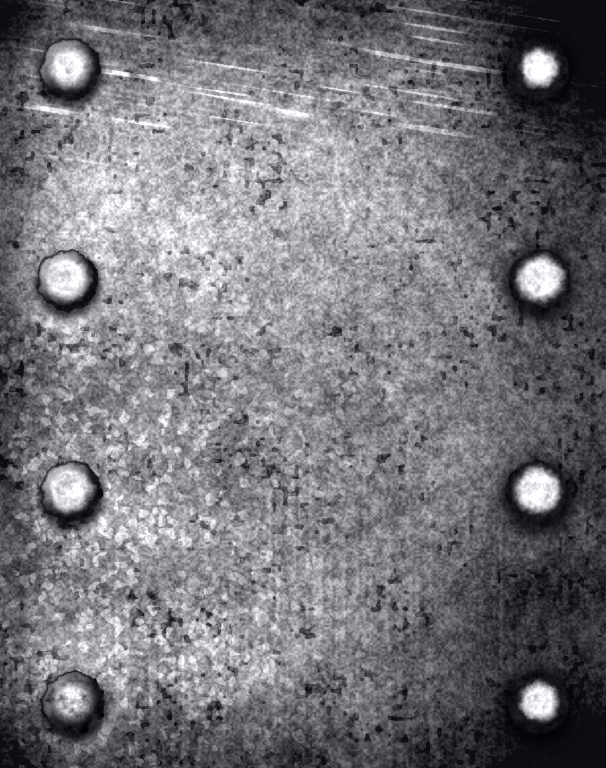
Give the GLSL for this texture, as a WebGL 1 fragment shader.

```glsl
precision highp float;
// A worn steel plate with two columns of four domed rivets. Broad soft glows set the
// light, layered noise adds grain, pits, flakes and brushed scratches, and each rivet
// is a rough dome with a dark rim, found by rounding to the nearest row and side.
uniform vec2 u_resolution;

#define BASE_TONE 0.55
#define GRAIN 0.40
#define MOTTLE 0.34
#define FLAKES 0.22
#define SCRATCHES 0.26
#define RIVET_RADIUS 0.040
#define ROW_TOP 0.910
#define ROW_STEP 0.2750
#define COLUMN_LEFT 0.092
#define COLUMN_RIGHT 0.701
#define COOL_TINT vec3(-0.004, -0.004, 0.018)

float hash(vec2 p) {
  vec3 q = fract(vec3(p.xyx) * 0.1031);
  q += dot(q, q.yzx + 33.33);
  return fract((q.x + q.y) * q.z);
}

float noise(vec2 p) {
  vec2 i = floor(p), f = fract(p);
  f = f * f * (3.0 - 2.0 * f);
  return mix(mix(hash(i), hash(i + vec2(1.0, 0.0)), f.x),
             mix(hash(i + vec2(0.0, 1.0)), hash(i + 1.0), f.x), f.y);
}

float fbm(vec2 p) {
  float sum = 0.0, amp = 0.5;
  for (int i = 0; i < 5; i++) {
    sum += amp * noise(p);
    p = mat2(1.6, 1.2, -1.2, 1.6) * p + 17.3;
    amp *= 0.55;
  }
  return sum / 1.05;
}

float glow(vec2 p, vec2 center, vec2 size) {
  vec2 d = (p - center) / size;
  return exp(-dot(d, d));
}

// Distance to the nearest scattered point, and that point's random value
vec2 cells(vec2 p) {
  vec2 i = floor(p), best = vec2(8.0, 0.0);
  for (int y = -1; y <= 1; y++) {
    for (int x = -1; x <= 1; x++) {
      vec2 c = i + vec2(float(x), float(y));
      vec2 at = c + vec2(hash(c + 3.7), hash(c + 41.2));
      float d = length(p - at);
      if (d < best.x) best = vec2(d, hash(c + 77.1));
    }
  }
  return best;
}

// Broad light and dark regions of the plate
float plateLight(vec2 p, float width) {
  float t = BASE_TONE;
  t += 0.21 * glow(p, vec2(0.30, 0.73), vec2(0.27, 0.14));
  t += 0.08 * glow(p, vec2(0.10, 0.72), vec2(0.10, 0.12));
  t += 0.16 * glow(p, vec2(0.18, 0.37), vec2(0.09, 0.09));
  t += 0.08 * glow(p, vec2(0.27, 0.18), vec2(0.22, 0.10));
  t -= 0.06 * glow(p, vec2(0.10, 0.50), vec2(0.14, 0.06));
  t -= 0.20 * glow(p, vec2(0.64, 0.15), vec2(0.18, 0.14));
  t -= 0.20 * glow(p, vec2(0.77, 0.88), vec2(0.13, 0.12));
  t -= 0.30 * smoothstep(width - 0.27, width, p.x);
  t -= 0.25 * smoothstep(0.09, 0.0, p.x);
  t -= 0.25 * smoothstep(0.85, 1.0, p.y);
  t -= 0.28 * smoothstep(0.14, 0.0, p.y);
  return t;
}

float plateWear(vec2 p, float grain) {
  float wear = MOTTLE * (fbm(p * 13.0) - 0.5) + 0.32 * (fbm(p * 75.0 + 9.0) - 0.5);
  wear += GRAIN * (grain - 0.5);
  // Pale flakes and dark pits, thickest at the lower left
  float lowerLeft = smoothstep(0.75, 0.45, p.y) * smoothstep(0.62, 0.15, p.x);
  vec2 warp = vec2(noise(p * 110.0), noise(p * 110.0 + 30.0));
  vec2 flake = cells(p * 72.0 + warp * 0.8);
  float flakeEdge = smoothstep(0.50, 0.30, flake.x) * step(0.55, flake.y);
  wear += FLAKES * (0.25 + 0.75 * lowerLeft) * (flakeEdge - 0.27);
  float pits = smoothstep(0.66, 0.80, noise(p * 140.0 + 5.0)) * smoothstep(0.45, 0.62, fbm(p * 20.0 + 4.0));
  wear -= 0.26 * pits;
  // Slanted scratches above, faint upright brushing near the sides and base
  vec2 s = vec2(p.x, p.y + 0.16 * p.x);
  float slanted = noise(s * vec2(7.0, 260.0)) * 0.6 + noise(s * vec2(16.0, 130.0) + 8.0) * 0.4;
  float brushed = noise(p * vec2(230.0, 9.0)) - 0.5;
  wear += SCRATCHES * smoothstep(0.68, 0.95, p.y) * (slanted - 0.5);
  wear += 0.30 * smoothstep(0.70, 0.86, slanted) * smoothstep(0.72, 0.92, p.y);
  return wear + 0.13 * brushed * smoothstep(0.65, 0.15, p.y);
}

float addRivet(vec2 p, float width, float tone, float grain) {
  float right = step(width * 0.5, p.x);
  float row = clamp(floor((ROW_TOP - p.y) / ROW_STEP + 0.5), 0.0, 3.0);
  float endRow = step(1.0, abs(row - 1.5));
  float dull = (1.0 - right) * step(2.5, row);
  vec2 center = vec2(mix(COLUMN_LEFT, COLUMN_RIGHT, right), ROW_TOP - ROW_STEP * row);
  center.x += mix(-0.004 * sin(row * 1.6), 0.002 * sin(row * 2.1), right);
  vec2 d = p - center;
  float rough = fbm(p * 90.0 + 3.0) - 0.5;
  float r = length(d) + rough * mix(0.012, 0.006, right);
  // Pale worn collar, then contact shadow
  float collar = (r - RIVET_RADIUS - 0.018) / 0.014;
  tone += 0.09 * (1.0 - right) * exp(-collar * collar);
  float away = max(length(d + vec2(0.0, 0.006)) - RIVET_RADIUS + 0.004, 0.0) / mix(0.009, 0.016, right);
  tone *= 1.0 - mix(0.65, 0.70, right) * exp(-away * away);
  // Dome: bright rough crown falling to a black rim
  float core = length(d - mix(vec2(-0.003, 0.004), vec2(0.001, 0.002), right)) + rough * 0.016;
  float crown = smoothstep(RIVET_RADIUS - 0.003 - 0.006 * right * endRow, 0.019 - 0.004 * endRow, core);
  float dome = 0.07 + crown * mix(0.90, 0.60, dull);
  dome += (rough * mix(0.7, 1.3, dull) + 0.30 * (grain - 0.5)) * (0.25 + 0.75 * crown);
  float rimLight = smoothstep(0.028, 0.035, r) * smoothstep(0.040, 0.036, r);
  dome += 0.28 * (1.0 - right) * rimLight * smoothstep(-0.01, 0.03, d.y - d.x);
  return mix(tone, dome, smoothstep(RIVET_RADIUS + 0.0015, RIVET_RADIUS - 0.0015, r));
}

void main() {
  vec2 p = gl_FragCoord.xy / u_resolution.y;
  float width = u_resolution.x / u_resolution.y;
  float grain = 0.55 * noise(p * 390.0) + 0.45 * noise(p * 215.0 + 50.0);
  float light = plateLight(p, width);
  float tone = light + plateWear(p, grain) * (0.45 + light);
  tone = addRivet(p, width, max(tone, 0.05), grain);
  gl_FragColor = vec4(clamp(vec3(tone) + COOL_TINT, 0.0, 1.0), 1.0);
}
```
